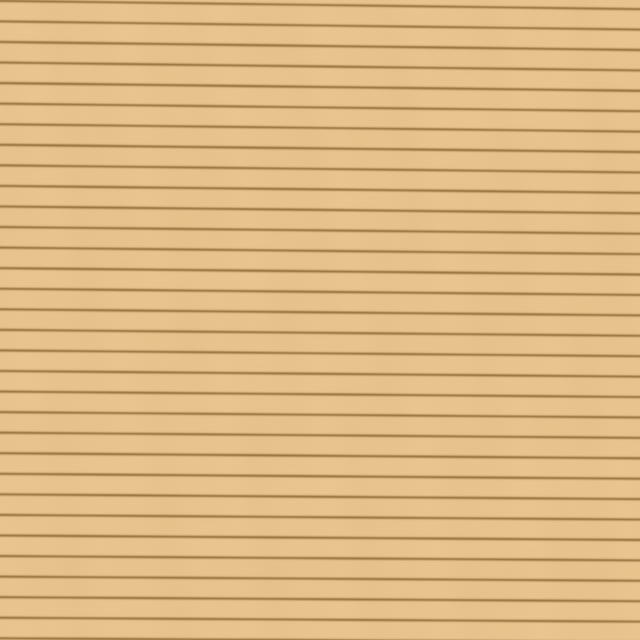
This texture is drawn by a three.js fragment shader. Its source:

```glsl
// Tan siding: about 31 plain boards parted by thin, soft, slightly tilted brown grooves.
varying vec2 vUv;

#define PITCH_LEFT 0.03213          // groove spacing at the left edge
#define PITCH_RIGHT 0.03190         // groove spacing at the right edge
#define FIRST_GROOVE 0.0013         // depth of the top groove below the upper left corner
#define TILT 0.0130                 // drop of the top groove across the canvas
#define GROOVE_WIDTH 0.072          // soft half width, as a share of the spacing
#define GROOVE_DEPTH 0.97           // strength of the groove colour
#define WEAR 0.05                   // variation between and along grooves
#define GRAIN 0.006                 // strength of the fine streaks and mottling
#define BOARD_COLOR vec3(0.908, 0.763, 0.551)
#define GROOVE_COLOR vec3(0.615, 0.472, 0.265)

float hash(float n) {
  return fract(sin(n * 12.9898) * 4375.85);
}

// Layered sines: broad upright bands plus slow drifting patches
float mottling(vec2 p) {
  return 0.5 * sin(p.x * 39.0 + sin(p.y * 7.0))
       + 0.3 * sin(p.x * 83.0 + p.y * 11.0)
       + 0.2 * sin(p.x * 17.0 - p.y * 29.0);
}

void main() {
  // Board coordinate counted downward, with a slightly converging pitch
  float depth = 1.0 - vUv.y;
  float pitch = mix(PITCH_LEFT, PITCH_RIGHT, vUv.x);
  float row = (depth - FIRST_GROOVE - TILT * vUv.x) / pitch;

  // Signed distance to the nearest groove, in spacings
  float groove = floor(row + 0.5);
  float offset = row - groove;
  float seed = hash(groove + 3.0);

  // Soft groove with small changes of strength and width
  float wear = (seed - 0.5) + 0.5 * sin(vUv.x * 21.0 + seed * 6.28);
  float width = GROOVE_WIDTH * (1.0 + WEAR * wear);
  float line = exp(-offset * offset / (width * width));
  line *= GROOVE_DEPTH * (1.0 + WEAR * wear);

  // Faint streaks along each board and uneven tone across it
  float streaks = sin(row * 50.27 + sin(vUv.x * 9.0 + groove));
  float tone = GRAIN * (mottling(vUv) + 0.5 * streaks);
  tone += GRAIN * (hash(floor(row) + 41.0) - 0.5);

  vec3 color = mix(BOARD_COLOR + tone, GROOVE_COLOR, clamp(line, 0.0, 1.0));
  gl_FragColor = vec4(color, 1.0);
}
```
